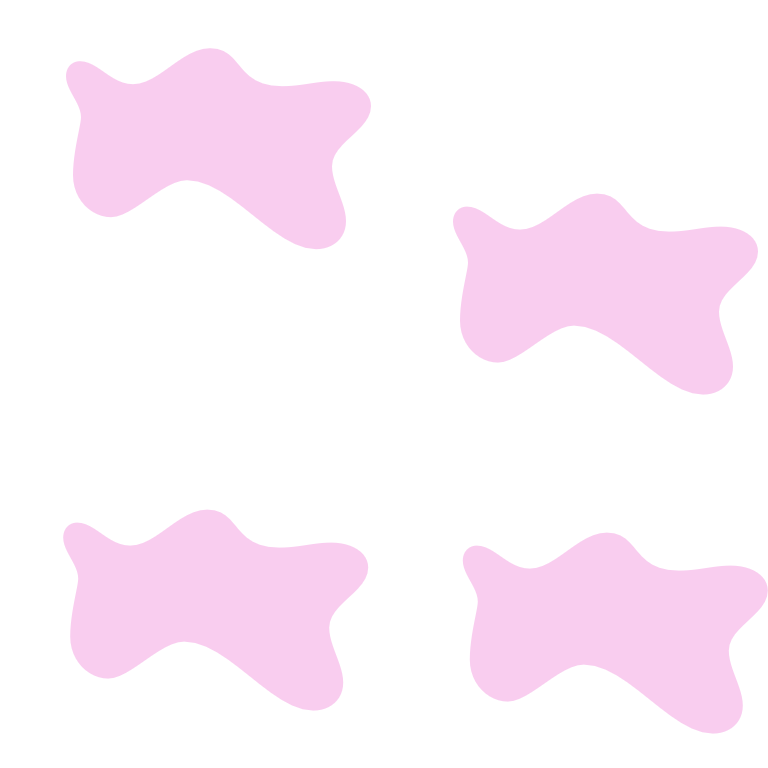
Write a WebGL 1 fragment shader that draws this pattern.

```glsl
precision highp float;

// Four copies of one soft pink blob on white, one in each quarter of the canvas.
// The outline is a closed chain of cubic curves; each is walked in short chords
// that give the distance to the edge and an even-odd inside test.

uniform vec2 u_resolution;

const float GRID = 768.0; // design units across the canvas, at any resolution
const int CHORDS = 12;

vec2 point;           // shaded point, relative to the blob
vec2 pen;             // current end of the outline
float edgeDistance;
float side;           // +1 outside, -1 inside

// Adds one chord to the distance and the crossing test.
void addChord(vec2 a, vec2 b) {
  vec2 toPoint = point - a;
  vec2 along = b - a;
  float t = clamp(dot(toPoint, along) / dot(along, along), 0.0, 1.0);
  edgeDistance = min(edgeDistance, length(toPoint - along * t));
  if ((a.y > point.y) != (b.y > point.y)) {
    float crossing = a.x + along.x * toPoint.y / along.y;
    if (point.x < crossing) side = -side;
  }
}

// Draws a cubic curve from the pen; both handles are relative to their ends.
void curveTo(vec2 leave, vec2 arrive, vec2 end) {
  vec2 start = pen;
  vec2 c1 = start + leave;
  vec2 c2 = end + arrive;
  for (int i = 1; i <= CHORDS; i++) {
    float t = float(i) / float(CHORDS);
    float s = 1.0 - t;
    vec2 next = s * s * s * start + 3.0 * s * s * t * c1
              + 3.0 * s * t * t * c2 + t * t * t * end;
    if (i == CHORDS) next = end;
    addChord(pen, next);
    pen = next;
  }
}

// Signed distance to the blob, with y pointing down from its top left corner.
float blob(vec2 p) {
  point = p;
  edgeDistance = GRID;
  side = 1.0;
  pen = vec2(0.0, 28.0);

  // top edge, from the small ear to the right arm
  curveTo(vec2(0.0, -9.0), vec2(-8.0, 0.0), vec2(14.0, 13.0));
  curveTo(vec2(18.0, 0.0), vec2(-22.0, 0.0), vec2(67.0, 36.0));
  curveTo(vec2(26.0, 0.0), vec2(-28.0, 0.0), vec2(144.0, 0.0));
  curveTo(vec2(33.0, 0.0), vec2(-47.0, 0.0), vec2(216.0, 38.0));
  curveTo(vec2(20.0, 0.0), vec2(-18.0, 0.0), vec2(268.0, 33.0));

  // right arm, notch and foot
  curveTo(vec2(21.0, 0.0), vec2(0.0, -15.0), vec2(305.0, 58.0));
  curveTo(vec2(0.0, 24.0), vec2(0.0, -24.0), vec2(266.0, 118.0));
  curveTo(vec2(0.0, 18.0), vec2(0.0, -18.0), vec2(280.0, 173.0));
  curveTo(vec2(0.0, 17.0), vec2(17.0, 0.0), vec2(250.0, 201.0));

  // arched underside and left foot
  curveTo(vec2(-42.0, 0.0), vec2(44.0, 0.0), vec2(121.0, 132.0));
  curveTo(vec2(-24.0, 0.0), vec2(22.0, 0.0), vec2(45.0, 169.0));
  curveTo(vec2(-19.0, 0.0), vec2(0.0, 25.0), vec2(7.0, 127.0));

  // left side back up to the ear
  curveTo(vec2(0.0, -24.0), vec2(0.0, 8.0), vec2(15.0, 69.0));
  curveTo(vec2(0.0, -14.0), vec2(0.0, 14.0), vec2(0.0, 28.0));
  return side * edgeDistance;
}

void main() {
  vec2 uv = gl_FragCoord.xy / u_resolution;
  vec2 p = vec2(uv.x, 1.0 - uv.y) * GRID;

  // each quarter of the canvas holds one blob
  bool left = p.x < 412.0;
  vec2 upper = left ? vec2(66.0, 48.2) : vec2(453.0, 193.6);
  vec2 lower = left ? vec2(63.2, 509.6) : vec2(462.8, 532.6);
  vec2 corner = p.y < 450.0 ? upper : lower;

  float pixel = GRID / min(u_resolution.x, u_resolution.y);
  float cover = clamp(0.5 - blob(p - corner) / pixel, 0.0, 1.0);

  vec3 white = vec3(1.0);
  vec3 pink = vec3(0.975, 0.802, 0.938);
  gl_FragColor = vec4(mix(white, pink, cover), 1.0);
}
```
